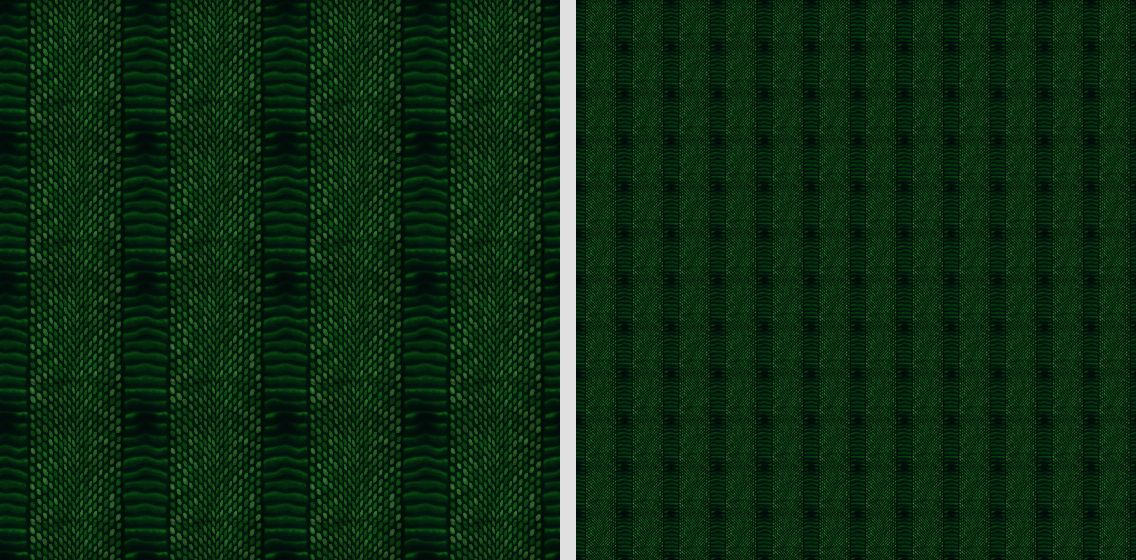
Left, the tile; right, the same tile 3 across and 3 down.
A WebGL 2 fragment shader for this texture:

```glsl
#version 300 es
precision highp float;
// Dark green reptile hide: upright strips of small leaning scales alternate
// with bands of stacked belly plates. One square tile is mirrored about its
// band, filled from staggered cells with wrapped hashes, and repeated 4 x 4.

uniform vec2 u_resolution;
out vec4 fragColor;

const float TILES = 4.0;
const float BAND_PHASE = 0.04;      // band centre inside the tile
const float BAND_HALF = 0.168;      // half width of the plate band
const float STRIP_HALF = 0.332;     // half width of the scale strip
const float COLUMNS = 9.0;          // scale columns in half a strip
const float ROWS = 16.0;            // scales per column and tile
const float PLATES = 12.0;          // belly plates per tile

const vec3 INK = vec3(0.005, 0.045, 0.040);
const vec3 GAP = vec3(0.002, 0.120, 0.040);
const vec3 MOSS = vec3(0.025, 0.180, 0.050);
const vec3 LEAF = vec3(0.065, 0.320, 0.080);
const vec3 SAGE = vec3(0.220, 0.385, 0.190);
const vec3 RIDGE = vec3(0.045, 0.340, 0.065);

float hash(vec2 p) {
    vec3 q = fract(vec3(p.xyx) * vec3(0.1031, 0.1030, 0.0973));
    q += dot(q, q.yzx + 33.33);
    return fract((q.x + q.y) * q.z);
}

// Value noise over a unit tile, wrapping after "cells" lattice steps.
float tileNoise(vec2 tile, vec2 cells) {
    vec2 p = tile * cells;
    vec2 i = floor(p), f = fract(p);
    f = f * f * (3.0 - 2.0 * f);
    vec2 a = mod(i, cells), b = mod(i + 1.0, cells);
    return mix(mix(hash(a), hash(vec2(b.x, a.y)), f.x),
               mix(hash(vec2(a.x, b.y)), hash(b), f.x), f.y);
}

float bump(float x, float centre, float width) {
    float d = (x - centre) / width;
    return exp(-d * d);
}

// Scales: narrow at the strip centre (u = 0), wide and round at its edge (u = 1).
vec3 scaleStrip(float u, float y, float side, float grain) {
    float column = COLUMNS * log(1.0 + 0.9 * u) / log(1.9);
    vec3 colour = mix(INK, GAP, 0.15 + 0.85 * grain);
    for (float i = -1.0; i <= 1.0; i++) {
        float id = floor(column) + i;
        if (id < 0.0 || id >= COLUMNS) continue;
        float row = ROWS * y + 0.5 * id + 0.25 * side - 1.2 * u;
        vec2 key = vec2(id + 20.0 * side + 41.0, mod(floor(row), ROWS));
        vec2 jitter = vec2(hash(key + 3.7), hash(key + 9.2)) - 0.5;
        vec2 q = vec2(column - id, fract(row)) - 0.5 - 0.14 * jitter;
        q.x -= mix(0.5, 0.15, u) * q.y;
        vec2 radius = vec2(0.42, mix(0.44, 0.40, u)) * (0.88 + 0.2 * hash(key + 5.1));
        vec2 e = pow(abs(q) / radius, vec2(2.4));
        float d = pow(e.x + e.y, 1.0 / 2.4) + 0.25 * (grain - 0.5);
        float cover = 1.0 - smoothstep(0.78, 1.06, d);
        float tone = hash(key);
        float pale = smoothstep(0.2, 1.1, tone) * (0.5 + 0.5 * u);
        vec3 body = mix(mix(MOSS, LEAF, 0.45 + 0.55 * tone), SAGE, pale);
        body *= (1.14 - 0.3 * d + 0.3 * q.y) * (0.65 + 0.65 * grain);
        colour = mix(colour, body, cover);
    }
    // Faint crease across the strip, once per tile.
    float crease = bump(y, 0.27 + 0.012 * cos(5.0 * u), 0.009);
    return colour * (1.0 - 0.3 * crease);
}

// Plates: arched ridges over dark hollows; s runs from band centre 0 to edge 1.
vec3 plateBand(float s, float y, float side, float grain, float wobble) {
    float t = PLATES * y + 0.28 * s * s + 0.4 * (wobble - 0.5) + 0.1 * (grain - 0.5);
    float id = mod(floor(t), PLATES);
    float f = fract(t);
    float tone = hash(vec2(id, 71.0));
    float hollow = 0.5 + 0.5 * cos(6.2831853 * y);
    float ends = 1.0 - smoothstep(0.88, 1.02, s + 0.1 * hash(vec2(id, 50.0 + side)));

    // Each ridge has a crisp upper lip and a softer underside.
    float ridge = bump(f, 0.70, f > 0.70 ? 0.09 : 0.20);
    float fill = smoothstep(0.10, 0.3, f) * (1.0 - smoothstep(0.78, 0.92, f));
    float centreFade = 1.0 - 0.85 * pow(hollow, 3.0) * (1.0 - smoothstep(0.15, 0.8, s));
    float glow = mix(0.45, 1.05, hollow) * (0.6 + 0.6 * tone) * (0.7 + 0.45 * s);

    vec3 colour = mix(INK, GAP, (0.1 + 0.55 * grain) * centreFade);
    colour = mix(colour, MOSS, fill * ends * centreFade * mix(0.5, 0.2, hollow));
    float light = ridge * ends * centreFade * glow * (0.5 + 0.9 * grain);
    return mix(colour, RIDGE, clamp(light, 0.0, 1.0));
}

void main() {
    vec2 uv = gl_FragCoord.xy / u_resolution;
    vec2 tile = fract(uv * TILES - vec2(BAND_PHASE, 0.0));
    float grain = 0.55 * tileNoise(tile, vec2(32.0)) + 0.45 * tileNoise(tile, vec2(72.0));
    float wobble = tileNoise(tile, vec2(12.0, 8.0));
    float drift = tileNoise(tile, vec2(5.0));

    // Signed distance from the band centre, and the half of the tile it lies in.
    float x = fract(tile.x + 0.5) - 0.5;
    float side = x < 0.0 ? -1.0 : 1.0;
    float u = (0.5 - abs(x)) / STRIP_HALF;
    float s = abs(x) / BAND_HALF;
    float y = tile.y + 0.008 * (wobble - 0.5);
    float border = s + 0.12 * (tileNoise(tile, vec2(14.0)) - 0.5);

    vec3 strip = scaleStrip(u, y, side, grain);
    vec3 band = plateBand(s, tile.y, side, grain, wobble);
    vec3 colour = mix(band, strip, smoothstep(0.96, 1.05, border));
    colour *= 1.0 - 0.3 * bump(border, 1.02, 0.06);   // shadow where they meet
    colour *= 0.84 + 0.42 * drift;                    // slow uneven dye
    fragColor = vec4(colour, 1.0);
}
```
